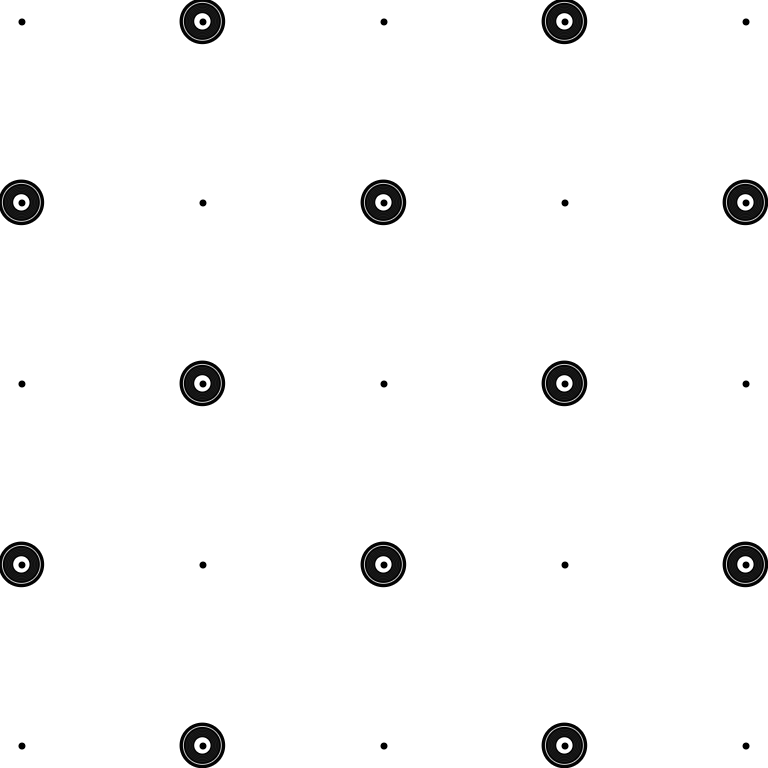
Write a WebGL 2 fragment shader that draws this pattern.

```glsl
#version 300 es
precision highp float;

uniform vec2 u_resolution;
out vec4 fragColor;

// Antialiased coverage of a filled circle.
float disc(float dist, float radius, float pixel) {
    return clamp((radius - dist) / pixel + 0.5, 0.0, 1.0);
}

// Thin circular line that fades, rather than widens, below one pixel.
float ring(float dist, float radius, float width, float pixel) {
    return disc(abs(dist - radius), 0.5 * max(width, pixel), pixel) * min(1.0, width / pixel);
}

void main() {
    float pixel = 1.0 / min(u_resolution.x, u_resolution.y);
    vec2 uv = gl_FragCoord.xy / u_resolution;

    // Square lattice centred on the canvas
    float spacing = 0.2357;
    vec2 cell = round((uv - 0.5) / spacing);
    vec2 local = uv - 0.5 - cell * spacing;
    bool hasRecord = mod(cell.x + cell.y, 2.0) > 0.5;

    vec3 color = vec3(1.0);

    // Grooved disc on alternate cells, set slightly off the dot
    if (hasRecord) {
        float dist = length(local - vec2(-0.0008, 0.0008));
        vec3 vinyl = vec3(0.01);
        for (int i = 0; i < 5; i++) {
            float radius = 0.0134 + 0.0019 * float(i);
            vinyl += 0.2 * ring(dist, radius, 0.0007, pixel);
        }
        vinyl = mix(vinyl, vec3(0.95), ring(dist, 0.0247, 0.0011, pixel));
        color = mix(color, vinyl, disc(dist, 0.0297, pixel));
        color = mix(color, vec3(1.0), disc(dist, 0.0106, pixel));
    }

    // Small dot on every cell
    color = mix(color, vec3(0.0), disc(length(local), 0.0045, pixel));

    fragColor = vec4(color, 1.0);
}
```
